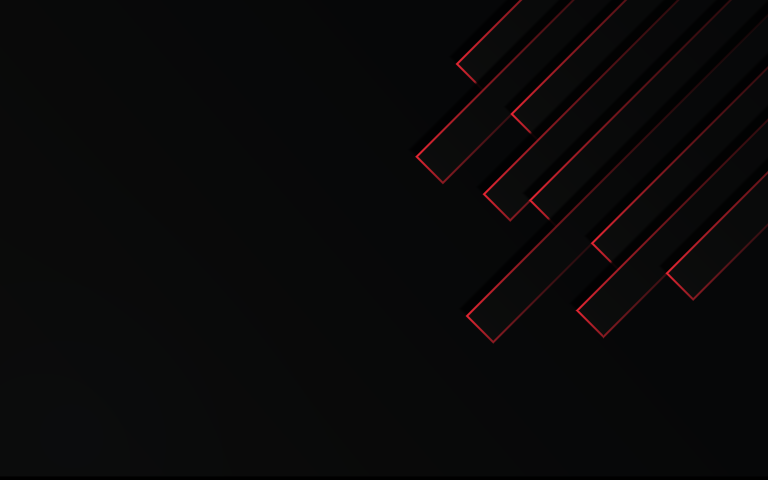
A Shadertoy shader for this background:

```glsl
// Dark backdrop with diagonal red-edged bars streaming out of the upper right corner.

const int BAR_COUNT = 9;
const float FIRST_LANE = 0.7675;
const float LANE_WIDTH = 0.0772;
const float SHADOW_SHIFT = 0.0213;
const float LINE_RADIUS = 0.0021;

const vec3 NEON_RED = vec3(0.90, 0.15, 0.20);
const vec3 BAR_NEAR = vec3(0.047, 0.050, 0.047);
const vec3 BAR_FAR = vec3(0.027, 0.030, 0.033);
const vec3 SHADOW = vec3(0.003, 0.003, 0.004);

// Where each bar begins along the diagonal
const float BAR_START[BAR_COUNT] = float[BAR_COUNT](
    0.579, 0.383, 0.586, 0.427, 0.486, 0.2225, 0.514, 0.393, 0.580);

// Coverage of a distance field with an edge of the given softness
float coverage(float dist, float softness) {
    return 1.0 - smoothstep(-softness, softness, dist);
}

// Bar of one lane width, open at its far end; q = (along, across)
float barDistance(vec2 q) {
    return max(-q.x, abs(q.y - 0.5 * LANE_WIDTH) - 0.5 * LANE_WIDTH);
}

// Near-black gradient with a faint cool patch at the lower left
vec3 backdrop(vec2 p, float aspect) {
    float diagonal = clamp(0.65 * p.x / aspect + 0.35 * p.y, 0.0, 1.0);
    vec3 color = mix(vec3(0.043, 0.043, 0.040), vec3(0.024, 0.028, 0.032),
                     smoothstep(0.0, 0.75, diagonal));
    vec2 patchOffset = p - vec2(0.16, 0.10);
    color += vec3(0.000, 0.004, 0.010) * exp(-14.0 * dot(patchOffset, patchOffset));
    return color;
}

// Shadow, fill and fading outline of one bar, laid over the base color
vec3 drawBar(vec3 base, vec2 q, float pixel) {
    float along = max(q.x, 0.0);
    float across = clamp(q.y / LANE_WIDTH, 0.0, 1.0);
    float dist = barDistance(q);

    float shadowDist = barDistance(q + vec2(0.0, SHADOW_SHIFT));
    vec3 color = mix(base, SHADOW, 0.9 * coverage(shadowDist, 0.002 + pixel));

    vec3 fill = mix(BAR_FAR, BAR_NEAR, exp(-along / 0.25));
    color = mix(color, fill, coverage(dist, 0.7 * pixel));

    float glow = mix(1.0, 0.58, across) * exp(-along / mix(0.34, 0.20, across));
    float outline = coverage(abs(dist) - LINE_RADIUS, 0.7 * pixel);
    return mix(color, NEON_RED, outline * glow);
}

void mainImage(out vec4 fragColor, in vec2 fragCoord) {
    float pixel = 1.0 / iResolution.y;
    vec2 p = fragCoord * pixel;
    vec3 color = backdrop(p, iResolution.x * pixel);

    // Rotated axes: x runs up the bars, y crosses the lanes
    float depth = 1.0 - p.y;
    vec2 diagonal = vec2(p.x - depth, p.x + depth) * sqrt(0.5);

    // Later bars overlap earlier ones
    for (int i = 0; i < BAR_COUNT; i++) {
        vec2 origin = vec2(BAR_START[i], FIRST_LANE + LANE_WIDTH * float(i));
        color = drawBar(color, diagonal - origin, pixel);
    }

    // Thin black strip along the bottom
    color *= smoothstep(0.0075 - pixel, 0.0075 + pixel, p.y);
    fragColor = vec4(color, 1.0);
}
```
